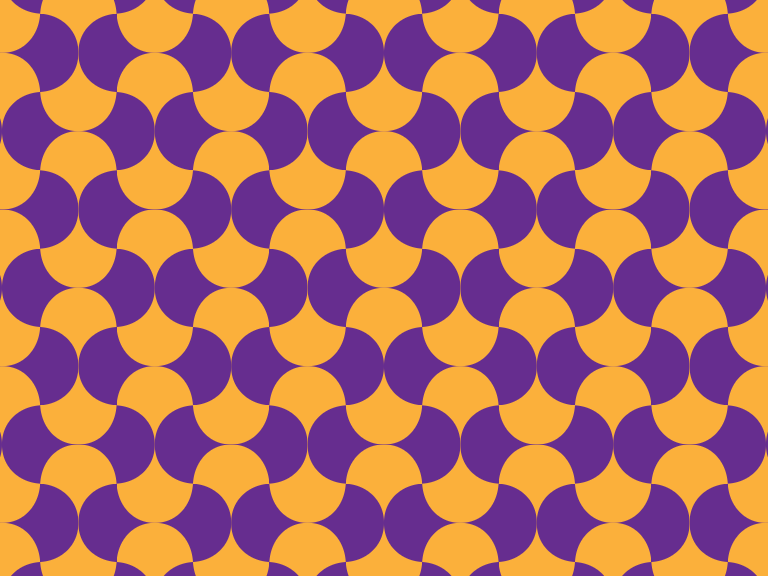
This pattern is drawn by a Shadertoy shader. Its source:

```glsl
const vec3 ORANGE = vec3(0.984, 0.690, 0.231);
const vec3 PURPLE = vec3(0.400, 0.176, 0.561);

// Lengths are fractions of the canvas height.
const vec2 NODE_SPACING = vec2(0.13264, 0.13600); // half of a full repeat
const vec2 NODE_ORIGIN = vec2(0.2687, 0.9083);    // a node where domes touch
const float ROUNDNESS = 2.15; // superellipse exponent of each lobe
const float TILT = 0.15;      // inward lean of a lobe at its corners

// Lobe outline: p.x runs from axis to corner, p.y from base to crown.
// Returns an approximate signed distance, negative inside.
float lobeDistance(vec2 p) {
    vec2 slope = pow(p, vec2(ROUNDNESS - 1.0));
    float level = dot(slope, p) + TILT * p.x * p.x * p.y - 1.0;
    vec2 gradient = ROUNDNESS * slope + TILT * p.x * vec2(2.0 * p.y, p.x);
    return level / max(length(gradient), 0.5);
}

void mainImage(out vec4 fragColor, in vec2 fragCoord) {
    vec2 position = fragCoord / iResolution.y;
    vec2 lattice = (position - NODE_ORIGIN) / NODE_SPACING;

    // Fold each node's cell into one quadrant, 0 at the node, 1 at the corner.
    vec2 node = floor(lattice + 0.5);
    vec2 offset = clamp(2.0 * abs(lattice - node), 0.0, 1.0);
    bool upright = mod(node.x + node.y, 2.0) < 0.5;

    // Orange lobes meet crown to crown vertically, purple ones sideways.
    vec2 lobePoint = upright ? vec2(offset.x, 1.0 - offset.y)
                             : vec2(offset.y, 1.0 - offset.x);
    float edge = lobeDistance(lobePoint);
    float purpleSide = upright ? edge : -edge;

    // Blend across about one pixel.
    float pixel = 2.0 / (iResolution.y * NODE_SPACING.y);
    float purpleCover = clamp(0.5 + purpleSide / pixel, 0.0, 1.0);
    fragColor = vec4(mix(ORANGE, PURPLE, purpleCover), 1.0);
}
```
